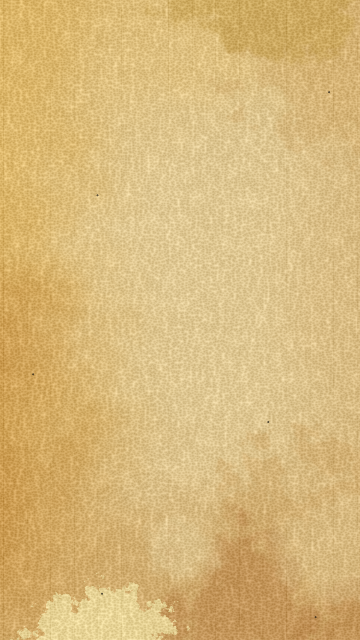
Give the GLSL for this texture, as a WebGL 1 fragment shader.

```glsl
precision highp float;
uniform vec2 u_resolution;

// Paper and stain colours
const vec3 CREAM = vec3(0.880, 0.788, 0.580);
const vec3 GOLD  = vec3(0.865, 0.715, 0.410);
const vec3 AMBER = vec3(0.780, 0.575, 0.280);
const vec3 TAN   = vec3(0.815, 0.665, 0.420);
const vec3 OLIVE = vec3(0.785, 0.645, 0.340);
const vec3 BROWN = vec3(0.740, 0.540, 0.310);
const vec3 PALE  = vec3(0.920, 0.850, 0.610);

// Surface detail
const vec3  GRAIN_TINT   = vec3(0.92, 1.0, 1.12);
const vec2  GRAIN_SCALE  = vec2(215.0, 270.0);
const float GRAIN_DEPTH  = 0.15;
const float FIBRE_DEPTH  = 0.07;
const float LINE_SPACING = 0.0655;
const float LINE_WIDTH   = 0.0022;
const float LINE_DEPTH   = 0.05;
const float STROKE_DEPTH = 0.016;
const float SPECK_GRID   = 11.0;
const float SPECK_SHARE  = 0.08;

vec2 hash2(vec2 c) {
  return fract(sin(vec2(dot(c, vec2(127.1, 311.7)),
                        dot(c, vec2(269.5, 183.3)))) * 43758.5);
}

// Cellular noise: distance to the nearest scattered point
float cell(vec2 p) {
  vec2 id = floor(p), f = fract(p);
  float nearest = 4.0;
  for (int y = -1; y <= 1; y++) {
    for (int x = -1; x <= 1; x++) {
      vec2 o = vec2(float(x), float(y));
      vec2 d = o + hash2(id + o) - f;
      nearest = min(nearest, dot(d, d));
    }
  }
  return sqrt(nearest);
}

// Cellular octaves for frayed stain borders
float ragged(vec2 p) {
  float sum = 0.0, amp = 1.0;
  for (int i = 0; i < 4; i++) {
    sum += amp * (cell(p) - 0.45);
    p = mat2(0.8, 0.6, -0.6, 0.8) * p * 2.1 + 7.3;
    amp *= 0.55;
  }
  return sum;
}

// Layered, bent sines for soft clouds
float clouds(vec2 p) {
  float sum = 0.0, amp = 0.5;
  for (int i = 0; i < 5; i++) {
    sum += amp * sin(p.x + 1.4 * sin(p.y * 0.7 + 1.0)) * sin(p.y + 1.2 * sin(p.x * 0.8));
    p = mat2(0.77, 0.64, -0.64, 0.77) * p * 1.9 + 3.1;
    amp *= 0.58;
  }
  return sum;
}

float glow(vec2 uv, vec2 centre, vec2 radius) {
  vec2 q = (uv - centre) / radius;
  return exp(-dot(q, q));
}

float blot(vec2 uv, vec2 centre, vec2 radius, float fray, float soft) {
  return 1.0 - smoothstep(-soft, soft, length((uv - centre) / radius) - 1.0 + fray);
}

// Bundle of faint arcs left by a brush
float strokes(vec2 p, vec2 centre, float radius, float width) {
  float r = length(p - centre);
  float band = exp(-pow((r - radius) / width, 2.0));
  return band * sin(r * 520.0 + 3.0 * sin(r * 90.0));
}

void main() {
  vec2 uv = gl_FragCoord.xy / u_resolution;
  vec2 p = gl_FragCoord.xy / u_resolution.y;
  float cloud = clouds(p * 11.0);
  float fray = ragged(p * 13.0);
  float fine = ragged(p * 34.0);

  // Aged edges
  vec3 col = mix(CREAM, GOLD, 1.0 - smoothstep(-0.05, 0.5, uv.x + 0.1 * cloud + 0.06 * fray));
  col = mix(col, GOLD, 0.55 * smoothstep(0.7, 1.05, uv.y + 0.1 * cloud));
  col = mix(col, TAN, 0.4 * smoothstep(0.65, 1.05, uv.x + 0.1 * cloud));
  col = mix(col, TAN, 0.85 * (1.0 - smoothstep(0.02, 0.38, uv.y + 0.07 * cloud)));
  vec2 drift = uv + vec2(0.05, 0.03) * cloud + 0.03 * fray;
  col = mix(col, AMBER, 0.75 * glow(drift, vec2(-0.04, 0.46), vec2(0.22, 0.12)));
  col = mix(col, AMBER, 0.75 * glow(drift, vec2(-0.03, 0.2), vec2(0.24, 0.17)));

  // Water stains
  col = mix(col, TAN, 0.35 * blot(uv, vec2(0.98, 0.94), vec2(0.32, 0.15), 0.8 * fray, 0.08));
  col = mix(col, OLIVE, 0.7 * blot(uv, vec2(0.76, 1.02), vec2(0.25, 0.1), 0.8 * fray, 0.18));
  col = mix(col, TAN, 0.5 * blot(uv, vec2(0.93, 0.08), vec2(0.36, 0.2), 0.8 * fray, 0.1));
  col = mix(col, BROWN, 0.65 * blot(uv, vec2(0.66, 0.03), vec2(0.19, 0.12), fray, 0.3));
  col = mix(col, BROWN, 0.6 * blot(uv, vec2(1.02, 0.01), vec2(0.15, 0.07), fray, 0.3));
  col = mix(col, CREAM, 0.65 * blot(uv, vec2(0.51, 0.135), vec2(0.085, 0.05), 0.8 * fray, 0.35));
  col = mix(col, CREAM, 0.45 * blot(uv, vec2(0.92, 0.14), vec2(0.13, 0.07), fray, 0.35));
  col = mix(col, PALE, 0.9 * blot(uv, vec2(0.28, 0.0), vec2(0.18, 0.075), 0.8 * fine + 0.4 * fray, 0.06));

  // Ruled lines and brush arcs
  float away = abs(fract(uv.x / LINE_SPACING + 0.35) - 0.5) * LINE_SPACING;
  float edge = 0.25 + 0.75 * smoothstep(0.2, 0.5, length(uv - 0.5));
  float line = (1.0 - smoothstep(0.0, LINE_WIDTH, away)) * edge * (0.7 + 0.5 * cloud);
  float brush = strokes(p, vec2(0.25, 0.1), 0.15, 0.04) * glow(uv, vec2(0.37, 0.24), vec2(0.22, 0.08))
              + strokes(p, vec2(0.75, 1.15), 0.5, 0.05) * glow(uv, vec2(0.65, 0.73), vec2(0.2, 0.1))
              + strokes(p, vec2(-0.4, 0.5), 0.5, 0.05) * glow(uv, vec2(0.15, 0.4), vec2(0.15, 0.12));

  // Paper grain, fibres and mottling
  float grain = GRAIN_DEPTH * (cell(p * GRAIN_SCALE) - 0.44);
  grain += FIBRE_DEPTH * (cell(p * vec2(150.0, 32.0) + 5.0) - 0.44);
  grain += 0.02 * fine + 0.012 * cloud;
  col += GRAIN_TINT * (grain + STROKE_DEPTH * brush - LINE_DEPTH * line);

  // Sparse dark specks
  vec2 id = floor(p * SPECK_GRID);
  vec2 seat = 0.2 + 0.6 * hash2(id + 17.0);
  float dot_ = 1.0 - smoothstep(0.008, 0.026, length(fract(p * SPECK_GRID) - seat));
  col *= 1.0 - 0.6 * dot_ * step(hash2(id + 41.0).x, SPECK_SHARE);

  gl_FragColor = vec4(clamp(col, 0.0, 1.0), 1.0);
}
```
